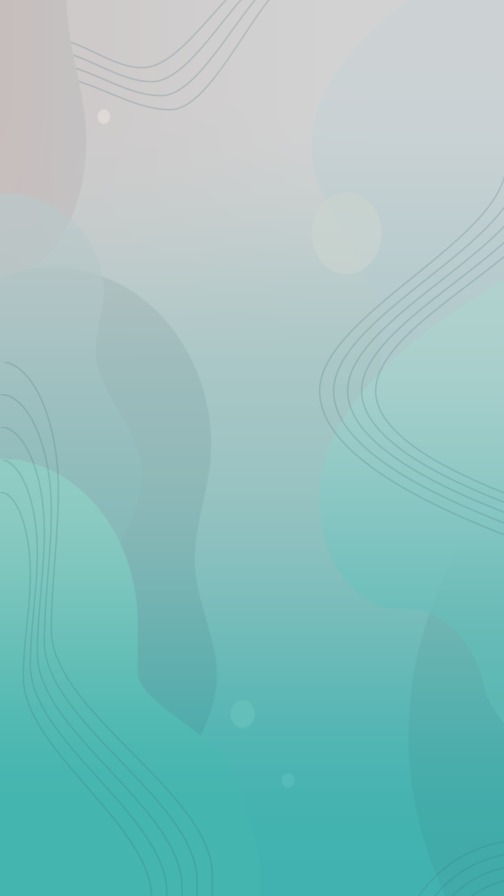
This background is drawn by a Shadertoy shader. Its source:

```glsl
// Soft teal-to-grey gradient with translucent wavy blobs, contour lines and pale discs.

const vec2 GRID = vec2(432.0, 768.0); // design units spanning the canvas

// Coverage of the region where f < 0, with a soft anti-aliased rim.
float fill(float f) {
    return clamp(0.5 - f / max(1.6 * length(vec2(dFdx(f), dFdy(f))), 1e-4), 0.0, 1.0);
}

// Coverage of a thin line along f = 0; unit is the pixel size in design units.
float stroke(float f, float unit) {
    float slope = max(length(vec2(dFdx(f), dFdy(f))) / unit, 1e-4);
    return 1.0 - smoothstep(0.0, 0.5 + unit, abs(f) / slope);
}

float disc(vec2 p, vec2 center, float radius) {
    return fill(length((p - center) * vec2(1.0, 0.855)) - radius);
}

// Quarter-ellipse profile rising from 0 at top to 1 at base.
float dome(float y, float top, float base) {
    float t = clamp((base - y) / (base - top), 0.0, 1.0);
    return sqrt(1.0 - t * t);
}

// Mirrored profile: 0 at top, curling out to 1 at base.
float bowl(float y, float top, float base) { return 1.0 - dome(y, base, top); }

float square(float v) { return v * v; }

vec3 ramp(vec3 a, vec3 b, float y0, float y1, float y) {
    return mix(a, b, smoothstep(y0, y1, y));
}

vec3 backdrop(vec2 p) {
    vec3 c = ramp(vec3(0.825, 0.825, 0.827), vec3(0.625, 0.77, 0.765), 80.0, 405.0, p.y);
    c = ramp(c, vec3(0.26, 0.70, 0.69), 350.0, 735.0, p.y);
    float warmth = (1.0 - smoothstep(0.0, 330.0, p.x)) * (1.0 - smoothstep(60.0, 330.0, p.y));
    return mix(c, vec3(0.79, 0.76, 0.76), 0.6 * warmth);
}

// Signed fields of the blobs: negative inside.
float cornerBlob(vec2 p) {
    float lower = 74.0 * dome(238.0 - p.y, 0.0, 118.0);
    float upper = mix(57.0, 74.0, smoothstep(0.0, 120.0, p.y));
    return max(p.x - (p.y < 120.0 ? upper : lower), p.y - 238.0);
}

float shadowBlob(vec2 p) {
    float y = p.y - 10.0 * square(max(0.0, 1.0 - p.x / 45.0));
    float edge = 45.0 + 136.0 * dome(y, 229.0, 382.0)
        - 14.0 * smoothstep(382.0, 480.0, y)
        + 19.0 * smoothstep(480.0, 580.0, y)
        - 36.0 * smoothstep(580.0, 700.0, y);
    return max(p.x - edge, 229.0 - y);
}

float mistBlob(vec2 p) {
    float edge = 89.0 * dome(p.y, 165.0, 250.0)
        - 7.0 * smoothstep(250.0, 300.0, p.y)
        + 40.0 * smoothstep(300.0, 405.0, p.y)
        - 58.0 * smoothstep(405.0, 560.0, p.y);
    return max(p.x - edge, 165.0 - p.y);
}

float tealBlob(vec2 p) {
    float edge = 118.0 * dome(p.y, 393.0, 535.0)
        + 75.0 * smoothstep(576.0, 660.0, p.y) + 30.0 * smoothstep(620.0, 750.0, p.y);
    return max(p.x - edge, 393.0 - p.y);
}

float skyBlob(vec2 p) {
    float edge = 267.0 + 83.0 * square(max(0.0, 1.0 - p.y / 125.0))
        + 60.0 * smoothstep(125.0, 285.0, p.y);
    return edge - p.x;
}

float mintBlob(vec2 p) {
    float edge = 274.0 + 158.0 * square(max(0.0, 425.0 - p.y) / 185.0)
        + 71.0 * bowl(p.y, 430.0, 523.0) + 72.0 * dome(p.y, 521.0, 610.0)
        + 30.0 * smoothstep(590.0, 650.0, p.y);
    return edge - p.x;
}

// Four families of evenly offset contour lines.
float contours(vec2 p, float unit, float cornerMask) {
    float ink = 0.0;
    for (int n = 0; n < 5; n++) {
        float i = float(n);
        // Right-hand bend
        float bend = 274.0 + 12.0 * i
            + 160.0 * (1.0 - smoothstep(140.0 + 3.0 * i, 335.0, p.y))
            + (0.0104 + 0.001 * i) * square(max(0.0, p.y - 335.0));
        ink = max(ink, stroke(p.x - bend, unit));
        // Left-hand cascade
        float top = 310.0 + 28.0 * i, waist = 540.0 + 10.0 * i, width = 50.0 - 6.0 * i;
        float cascade = width * dome(p.y, top, 420.0 + 18.0 * i)
            - 6.0 * smoothstep(420.0 + 18.0 * i, waist, p.y)
            + (138.0 - 7.0 * i) * smoothstep(waist, 750.0 + 5.0 * i, p.y);
        ink = max(ink, stroke(p.x - cascade, unit) * step(top, p.y));
        if (n == 4) break;
        // Top swag
        float low = 122.0 + 8.0 * i, depth = 58.0 + 12.0 * i;
        float swag = mix(32.0 + 11.0 * i, depth, smoothstep(40.0, low, p.x));
        swag = mix(swag, -30.0, smoothstep(low, 240.0 + 10.0 * i, p.x));
        ink = max(ink, stroke(p.y - swag, unit) * cornerMask);
        // Bottom corner arcs
        float arc = length(p - vec2(450.0, 830.0)) - 110.0 + 11.0 * i;
        ink = max(ink, stroke(arc, unit));
    }
    return ink;
}

void mainImage(out vec4 fragColor, in vec2 fragCoord) {
    vec2 uv = fragCoord / iResolution.xy;
    vec2 p = vec2(uv.x, 1.0 - uv.y) * GRID; // y runs downward
    float unit = GRID.y / iResolution.y, corner = fill(cornerBlob(p)), mint = fill(mintBlob(p));
    vec3 color = backdrop(p);
    // Upper blobs
    vec3 rose = mix(vec3(0.775, 0.725, 0.725), vec3(0.755, 0.745, 0.747), smoothstep(0.0, 70.0, p.x));
    color = mix(color, rose, 0.72 * corner);
    vec3 sky = ramp(vec3(0.785, 0.822, 0.835), vec3(0.69, 0.79, 0.805), 40.0, 320.0, p.y);
    color = mix(color, sky, 0.65 * fill(skyBlob(p)) * (1.0 - smoothstep(310.0, 420.0, p.y)));
    color = mix(color, vec3(0.79, 0.83, 0.81), 0.7 * disc(p, vec2(297.0, 200.0), 30.0));
    // Left blobs
    color *= mix(vec3(1.0), vec3(0.935, 0.945, 0.95), fill(shadowBlob(p)));
    vec3 mist = ramp(vec3(0.73, 0.785, 0.79), vec3(0.51, 0.73, 0.725), 165.0, 520.0, p.y);
    color = mix(color, mist, 0.7 * fill(mistBlob(p)));
    vec3 teal = ramp(vec3(0.57, 0.80, 0.765), vec3(0.265, 0.71, 0.685), 380.0, 710.0, p.y);
    color = mix(color, teal, fill(tealBlob(p)));
    // Right blobs
    vec3 mintTone = ramp(vec3(0.69, 0.82, 0.807), vec3(0.36, 0.73, 0.715), 240.0, 640.0, p.y);
    color = mix(color, mintTone, mint);
    float tail = fill(350.0 + 0.00166 * square(p.y - 630.0) - p.x) * smoothstep(440.0, 530.0, p.y);
    color *= 1.0 - mix(0.04, 0.015, mint) * tail;
    // Small discs and lines
    color = mix(color, vec3(0.88, 0.86, 0.845), 0.9 * disc(p, vec2(89.0, 100.0), 5.3));
    color = mix(color, vec3(0.43, 0.78, 0.75), 0.5 * disc(p, vec2(208.0, 612.0), 10.3));
    color = mix(color, vec3(0.40, 0.77, 0.75), 0.45 * disc(p, vec2(247.0, 669.0), 5.3));
    color = mix(color, vec3(0.25, 0.43, 0.47), 0.21 * contours(p, unit, 1.0 - corner));
    fragColor = vec4(color, 1.0);
}
```
